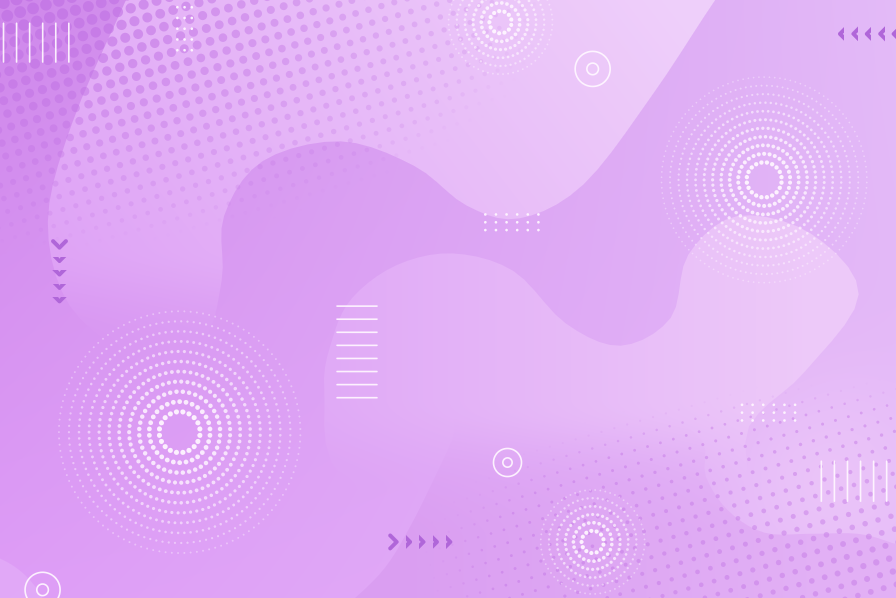
A WebGL 2 fragment shader for this background:

```glsl
#version 300 es
precision highp float;
// Soft lilac backdrop: flowing blobs, halftone dots, dotted rings and small geometric marks.

#define CANVAS vec2(7.68, 5.12)
#define KNOTS 18
#define CURVE_STEPS 5
#define STROKE 0.007
#define BAR_STEP 0.112
#define CHEVRON_STEP 0.115
#define HALFTONE_CELL 0.115
#define HALFTONE_ANGLE 0.28

uniform vec2 u_resolution;
out vec4 fragColor;

const float TAU = 6.2832;
const vec3 WHITE = vec3(1.0, 0.97, 1.0);
const vec3 VIOLET = vec3(0.69, 0.40, 0.85);
const vec3 DOT_TONE = vec3(0.75, 0.44, 0.89);

// Knots of the closed curves
const vec2 UPPER[KNOTS] = vec2[KNOTS](
  vec2(1.30, 5.62), vec2(1.08, 5.12), vec2(0.62, 4.07), vec2(0.41, 3.22), vec2(0.60, 2.50), vec2(1.15, 2.10),
  vec2(1.72, 2.19), vec2(1.90, 2.72), vec2(1.92, 3.27), vec2(2.25, 3.74), vec2(2.92, 3.91), vec2(3.55, 3.70),
  vec2(4.00, 3.36), vec2(4.45, 3.25), vec2(5.00, 3.54), vec2(5.60, 4.32), vec2(6.13, 5.12), vec2(6.50, 5.62));
const vec2 MIDDLE[KNOTS] = vec2[KNOTS](
  vec2(2.78, 1.77), vec2(2.85, 2.22), vec2(3.02, 2.57), vec2(3.40, 2.85), vec2(3.88, 2.95), vec2(4.40, 2.80),
  vec2(4.85, 2.35), vec2(5.32, 2.16), vec2(5.75, 2.40), vec2(5.90, 2.94), vec2(6.32, 3.27), vec2(6.95, 3.12),
  vec2(7.36, 2.60), vec2(6.90, 1.94), vec2(6.42, 1.47), vec2(6.20, 0.72), vec2(4.20, 0.52), vec2(2.95, 1.02));
const vec2 LOWER[KNOTS] = vec2[KNOTS](
  vec2(4.00, 1.72), vec2(3.88, 1.37), vec2(3.72, 1.02), vec2(3.52, 0.62), vec2(3.30, 0.26), vec2(3.00, -0.04),
  vec2(2.50, -0.48), vec2(5.00, -0.58), vec2(8.20, -0.48), vec2(8.00, 0.32), vec2(7.65, 0.47), vec2(7.35, 0.55),
  vec2(6.95, 0.55), vec2(6.55, 0.56), vec2(6.24, 0.75), vec2(6.05, 1.04), vec2(5.95, 1.42), vec2(5.00, 1.82));

float pixel;
float fill(float d) { return clamp(0.5 - d / pixel, 0.0, 1.0); }

float segment(vec2 p, vec2 a, vec2 b) {
  vec2 e = b - a;
  return length(p - a - e * clamp(dot(p - a, e) / dot(e, e), 0.0, 1.0));
}

// Signed distance to a closed Catmull-Rom curve
float blob(vec2 p, vec2 knot[KNOTS]) {
  float d = 100.0, side = 1.0;
  vec2 a = knot[0];
  for (int i = 0; i < KNOTS; i++) {
    vec2 k0 = knot[(i + KNOTS - 1) % KNOTS], k1 = knot[i];
    vec2 k2 = knot[(i + 1) % KNOTS], k3 = knot[(i + 2) % KNOTS];
    for (int j = 1; j <= CURVE_STEPS; j++) {
      float t = float(j) / float(CURVE_STEPS);
      vec2 b = k1 + 0.5 * t * (k2 - k0 + t * (2.0 * k0 - 5.0 * k1 + 4.0 * k2 - k3
             + t * (3.0 * (k1 - k2) + k3 - k0)));
      d = min(d, segment(p, a, b));
      if ((a.y > p.y) != (b.y > p.y) && p.x < a.x + (b.x - a.x) * (p.y - a.y) / (b.y - a.y)) side = -side;
      a = b;
    }
  }
  return side * d;
}

// Offset from the nearest member of a finite lattice
vec2 repeat(vec2 p, vec2 gap, vec2 count) {
  return p - gap * clamp(floor(p / gap + 0.5), vec2(0), count - 1.0);
}

float dotGrid(vec2 p, vec2 gap, vec2 count) { return fill(length(repeat(p, gap, count)) - 0.011); }

float bars(vec2 p, float count, float len) {
  vec2 q = repeat(p, vec2(BAR_STEP, 1.0), vec2(count, 1.0));
  return fill(segment(q, vec2(0), vec2(0.0, len)) - STROKE);
}

// Five arrowheads pointing along +x
float chevrons(vec2 p) {
  vec2 q = repeat(p, vec2(CHEVRON_STEP, 1.0), vec2(5, 1));
  return fill(segment(vec2(q.x, abs(q.y)), vec2(-0.02, 0), vec2(-0.075, 0.055)) - 0.017);
}

float target(vec2 p, float radius) {
  float r = length(p);
  return fill(min(abs(r - radius), abs(r - radius * 0.33)) - STROKE);
}

float dottedRings(vec2 p, float inner, float gap, float count) {
  float r = length(p), k = clamp(floor((r - inner) / gap + 0.5), 0.0, count - 1.0);
  float ring = inner + k * gap, n = floor(TAU * ring / (gap * 0.62)), fade = k / count;
  float arc = (fract(atan(p.y, p.x) / TAU * n) - 0.5) / n * TAU * ring;
  return fill(length(vec2(r - ring, arc)) - gap * 0.25 * (1.0 - 0.7 * fade)) * (1.0 - 0.65 * fade);
}

float halftone(vec2 p, float radius) {
  float c = cos(HALFTONE_ANGLE), s = sin(HALFTONE_ANGLE);
  return fill(length((fract(mat2(c, -s, s, c) * p / HALFTONE_CELL) - 0.5) * HALFTONE_CELL) - radius);
}

void main() {
  vec2 uv = gl_FragCoord.xy / u_resolution, p = uv * CANVAS;
  pixel = CANVAS.y / u_resolution.y;

  // Base gradient and lower right glow
  vec3 color = mix(mix(vec3(0.87, 0.615, 0.965), vec3(0.89, 0.71, 0.97), uv.x),
                   mix(vec3(0.81, 0.53, 0.92), vec3(0.89, 0.73, 0.97), uv.x), uv.y);
  color = mix(color, vec3(0.93, 0.79, 0.975), 0.7 * exp(-dot(p - vec2(7.1, 1.0), p - vec2(7.1, 1.0))));
  color = mix(color, vec3(0.89, 0.68, 0.97), 0.7 * fill(length(p + vec2(0.3, 0.35)) - 0.75));

  // Flowing shapes
  vec3 tone = mix(vec3(0.865, 0.62, 0.96), vec3(0.935, 0.81, 0.98), clamp(0.13 * p.x + 0.1 * (p.y - 2.5), 0.0, 1.0));
  color = mix(color, tone, fill(blob(p, UPPER)) * smoothstep(2.1, 3.0, p.y));
  tone = mix(vec3(0.878, 0.665, 0.965), vec3(0.93, 0.79, 0.975), clamp((p.x - 2.8) / 4.2, 0.0, 1.0));
  color = mix(color, tone, fill(blob(p, MIDDLE)) * smoothstep(0.9, 1.7, p.y));
  tone = mix(vec3(0.855, 0.62, 0.945), vec3(0.885, 0.69, 0.96), clamp((p.x - 3.5) / 3.5, 0.0, 1.0));
  color = mix(color, tone, fill(blob(p, LOWER)) * (1.0 - smoothstep(0.5, 1.6, p.y)));

  // Halftone corners
  float s = max(0.0, 1.0 - length((p - vec2(0, CANVAS.y)) / vec2(4.8, 2.2)));
  color = mix(color, DOT_TONE, halftone(p, 0.015 + 0.038 * s) * smoothstep(0.0, 0.15, s) * (0.12 + 0.6 * s));
  s = max(0.0, 1.0 - length((p - vec2(7.7, 0.3)) / vec2(4.2, 1.6)));
  color = mix(color, DOT_TONE, halftone(p, 0.008 + 0.02 * s) * smoothstep(0.0, 0.2, s) * 0.42);

  // Violet arrowheads
  float arrows = max(chevrons(p - vec2(3.42, 0.48)), chevrons(vec2(7.64 - p.x, p.y - 4.83)));
  arrows = max(arrows, chevrons(vec2(2.98 - p.y, p.x - 0.51)));
  color = mix(color, VIOLET, arrows);

  // White marks
  float ink = max(dottedRings(p - vec2(1.54, 1.42), 0.175, 0.086, 11.0), dottedRings(p - vec2(6.55, 3.58), 0.15, 0.073, 11.0));
  ink = max(ink, max(dottedRings(p - vec2(5.08, 0.48), 0.095, 0.07, 6.0), dottedRings(p - vec2(4.29, 4.93), 0.095, 0.07, 6.0)));
  ink = max(ink, max(target(p - vec2(5.08, 4.53), 0.15), target(p - vec2(4.35, 1.16), 0.12)));
  ink = max(ink, max(target(p - vec2(0.365, 0.07), 0.15), bars(p - vec2(0.03, 4.59), 6.0, 0.33)));
  ink = max(ink, max(bars(p - vec2(7.04, 0.83), 6.0, 0.34), bars(p.yx - vec2(1.715, 2.89), 8.0, 0.34)));
  ink = max(ink, max(dotGrid(p - vec2(4.16, 3.15), vec2(0.091, 0.067), vec2(6, 3)), dotGrid(p - vec2(6.36, 1.52), vec2(0.091, 0.067), vec2(6, 3))));
  ink = max(ink, dotGrid(p - vec2(1.52, 4.69), vec2(0.062, 0.092), vec2(3, 5)));
  fragColor = vec4(mix(color, WHITE, ink * 0.92), 1.0);
}
```
